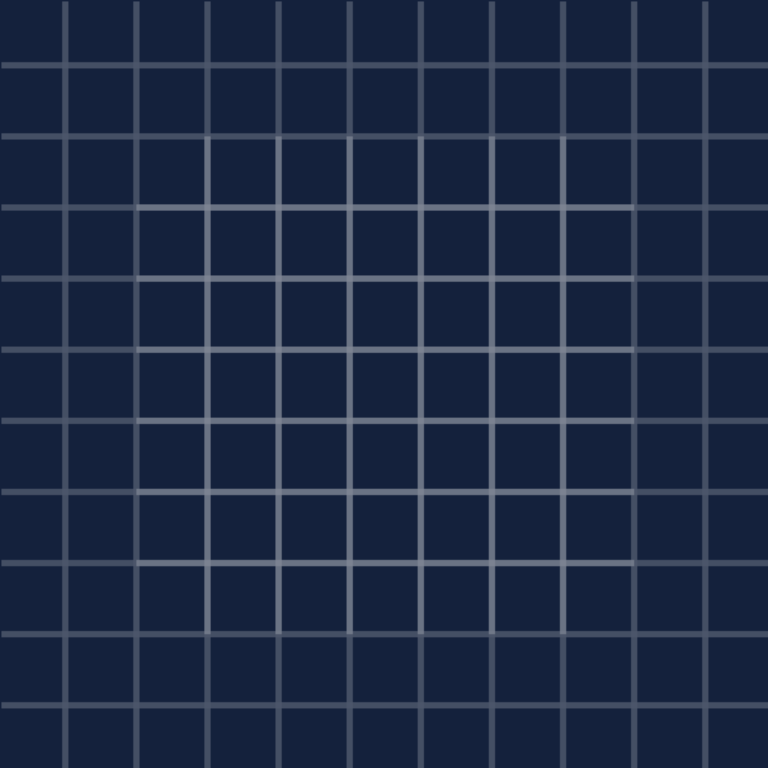
Reproduce this pattern procedurally as a three.js fragment shader.

```glsl
// Graph paper: pale translucent rules on navy, ten across and ten down.
// A faint sheet-wide grid is overlaid by a second set of rules in the middle
// block; both are built from the distance to the nearest grid line.

varying vec2 vUv;

const vec3 NAVY = vec3(0.078, 0.130, 0.235);
const vec3 INK = vec3(1.0);

const float CELLS = 10.8;       // grid pitches across the canvas
const float FIRST_RULE = 0.085; // first rule, from the left and from the top
const float HALF_WIDTH = 0.044; // half a rule, in pitches
const float SOFTNESS = 0.014;   // edge blur, in pitches
const float MARGIN = 0.0019;    // bare strip along the left and top edges
const float RULE_ALPHA = 0.205;
const float CROSS_ALPHA = 0.11;

// 1 between lo and hi, with edges blurred by soft.
float band(float x, float lo, float hi, float soft) {
  return smoothstep(lo - soft, lo + soft, x)
       * (1.0 - smoothstep(hi - soft, hi + soft, x));
}

// Coverage of rules lying on every whole number.
float rules(float x, float halfWidth, float soft) {
  float d = abs(fract(x + 0.5) - 0.5);
  return 1.0 - smoothstep(halfWidth - soft, halfWidth + soft, d);
}

// Joint coverage of two overlapping shapes, counted once.
float unite(float a, float b) {
  return a + b - a * b;
}

void main() {
  vec2 sheet = vec2(vUv.x, 1.0 - vUv.y);
  vec2 grid = (sheet - FIRST_RULE) * CELLS;
  vec2 soft = max(vec2(SOFTNESS), 0.7 * fwidth(grid));

  // Rules over the whole sheet, stopping just short of two edges.
  vec2 inset = smoothstep(vec2(MARGIN - 0.001), vec2(MARGIN + 0.001), sheet);
  float upright = rules(grid.x, HALF_WIDTH, soft.x) * inset.y;
  float level = rules(grid.y, HALF_WIDTH, soft.y) * inset.x;

  // The middle block: six rules each way, each seven cells long.
  float innerUpright = upright * band(grid.x, 1.5, 7.5, soft.x)
                               * band(grid.y, 1.0, 8.0, soft.y);
  float innerLevel = level * band(grid.y, 1.5, 7.5, soft.y)
                           * band(grid.x, 1.0, 8.0, soft.x);

  // Layer the ink, a little denser where rules cross.
  vec3 color = mix(NAVY, INK, RULE_ALPHA * unite(upright, level));
  color = mix(color, INK, RULE_ALPHA * unite(innerUpright, innerLevel));
  float crossing = 0.35 * upright * level + 0.65 * innerUpright * innerLevel;
  color = mix(color, INK, CROSS_ALPHA * crossing);

  gl_FragColor = vec4(color, 1.0);
}
```
